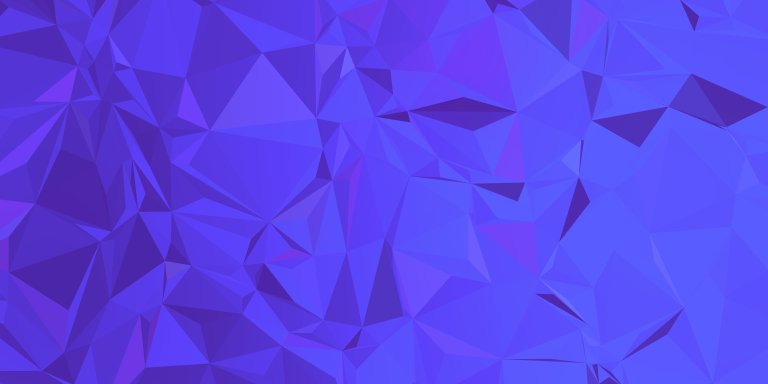
Reproduce this background procedurally as a WebGL 1 fragment shader.

```glsl
precision highp float;
// Low-poly background: a warped, jittered grid of vertices is cut into flat
// triangles, some of them split again into slivers. Each facet shifts the tone
// of an indigo-to-blue gradient and is blended by its antialiased coverage.

uniform vec2 u_resolution;

#define CELLS 8.0          // grid cells per canvas height
#define TILT 0.45          // grid rotation in radians
#define JITTER 0.92        // vertex scatter, below 1 keeps quads simple
#define WARP 0.48          // large-scale size variation of the cells
#define SPLIT_SHARE 0.36   // share of triangles split in three
#define SPREAD_LEFT 0.56   // tone contrast on the left
#define SPREAD_RIGHT 0.30  // tone contrast on the right
#define INDIGO vec3(0.30, 0.15, 0.66)
#define VIOLET_BLUE vec3(0.36, 0.25, 0.98)
#define CLEAR_BLUE vec3(0.35, 0.365, 1.0)
#define PLUM vec3(0.30, 0.13, 0.62)
#define ORCHID vec3(0.52, 0.23, 0.97)

vec3 hash3(vec2 p) {
  vec3 q = fract(p.xyx * vec3(0.1031, 0.1030, 0.0973));
  q += dot(q, q.yxz + 33.33);
  return fract((q.xxy + q.yzz) * q.zyx);
}

float cross2(vec2 a, vec2 b) {
  return a.x * b.y - a.y * b.x;
}

// Jittered grid point, then moved by a smooth warp that does not fold.
vec2 vertexAt(vec2 cell) {
  vec2 v = cell + JITTER * (hash3(cell).xy - 0.5);
  return v + WARP * sin(1.1 * v + 0.6 * v.yx + vec2(1.0, 4.0));
}

// Signed distance to the line ab, scaled to pixels.
float edgeDistance(vec2 p, vec2 a, vec2 b, float pixel) {
  vec2 e = b - a;
  return cross2(e, p - a) / (max(length(e), 1e-4) * pixel);
}

float coverage(vec2 p, vec2 a, vec2 b, vec2 c, float pixel) {
  float side = sign(cross2(b - a, c - a));
  float d = min(side * edgeDistance(p, a, b, pixel),
                side * edgeDistance(p, b, c, pixel));
  d = min(d, side * edgeDistance(p, c, a, pixel));
  return clamp(d + 0.5, 0.0, 1.0);
}

vec3 toneRamp(float t) {
  vec3 low = mix(INDIGO, VIOLET_BLUE, clamp(t / 0.53, 0.0, 1.0));
  return mix(low, CLEAR_BLUE, clamp((t - 0.53) / 0.4, 0.0, 1.0));
}

// Gradient tone: dark at the lower left, brightest right of the centre.
float baseTone(vec2 uv) {
  float tone = mix(0.23, 0.80, smoothstep(0.05, 0.88, uv.x));
  vec2 toGlow = (uv - vec2(0.84, 0.5)) * vec2(2.6, 2.0);
  vec2 toShade = (uv - vec2(0.13, 0.22)) * vec2(4.0, 3.0);
  return tone + 0.12 * exp(-dot(toGlow, toGlow))
              - 0.06 * exp(-dot(toShade, toShade));
}

// Facet colour; accent is the share of plum, orchid and pale facets.
vec3 facetColor(vec2 uv, vec2 seed, float accent) {
  vec3 h = hash3(seed + 71.7);
  float spread = mix(SPREAD_LEFT, SPREAD_RIGHT, smoothstep(0.2, 0.8, uv.x));
  vec3 color = toneRamp(baseTone(uv) + spread * (h.x - 0.5));
  vec2 toPatch = (uv - vec2(0.61, 0.87)) * vec2(9.0, 5.0);
  float patchTint = exp(-dot(toPatch, toPatch));
  color = mix(color, ORCHID, 0.55 * patchTint * h.z);
  if (h.y < accent) color = mix(color, PLUM, 0.4 + 0.5 * h.z);
  else if (h.y > 1.0 - 0.6 * accent) color = mix(color, ORCHID, 0.2 + 0.4 * h.z);
  else if (h.y > 1.0 - 1.1 * accent) color += vec3(0.08, 0.09, 0.06) * h.z;
  return color;
}

// Colour times coverage, with the coverage in w.
vec4 facet(vec2 p, vec2 a, vec2 b, vec2 c, float pixel, vec2 uv, vec2 seed, float accent) {
  float w = coverage(p, a, b, c, pixel);
  return w > 0.0 ? vec4(facetColor(uv, seed, accent) * w, w) : vec4(0.0);
}

// One triangle, either whole or fanned around an inner point.
vec4 triangle(vec2 p, vec2 a, vec2 b, vec2 c, float pixel, vec2 uv, vec2 seed) {
  if (coverage(p, a, b, c, pixel) <= 0.0) return vec4(0.0);
  if (hash3(seed + 19.3).x > SPLIT_SHARE) return facet(p, a, b, c, pixel, uv, seed, 0.06);
  vec3 w = hash3(seed + 47.1) + 0.12;
  vec2 m = (a * w.x + b * w.y + c * w.z) / (w.x + w.y + w.z);
  return facet(p, a, b, m, pixel, uv, seed + 3.1, 0.13)
       + facet(p, b, c, m, pixel, uv, seed + 5.3, 0.13)
       + facet(p, c, a, m, pixel, uv, seed + 7.7, 0.13);
}

void main() {
  vec2 uv = gl_FragCoord.xy / u_resolution;
  float pixel = CELLS / u_resolution.y;
  float co = cos(TILT), si = sin(TILT);
  vec2 p = mat2(co, si, -si, co) * gl_FragCoord.xy * pixel + 40.0;
  vec4 sum = vec4(0.0);
  for (int j = -2; j <= 1; j++) {
    for (int i = -2; i <= 1; i++) {
      vec2 cell = floor(p) + vec2(float(i), float(j));
      vec2 a = vertexAt(cell), b = vertexAt(cell + vec2(1.0, 0.0));
      vec2 c = vertexAt(cell + 1.0), d = vertexAt(cell + vec2(0.0, 1.0));
      // Cut along the shorter diagonal that lies inside the quad.
      bool acInside = cross2(c - a, b - a) * cross2(c - a, d - a) < 0.0;
      bool bdInside = cross2(d - b, a - b) * cross2(d - b, c - b) < 0.0;
      bool cutAC = acInside && (!bdInside || distance(a, c) < distance(b, d));
      sum += triangle(p, a, b, cutAC ? c : d, pixel, uv, cell);
      sum += triangle(p, cutAC ? a : b, c, d, pixel, uv, cell + 0.37);
    }
  }
  vec3 color = sum.w > 0.0 ? sum.rgb / sum.w : toneRamp(baseTone(uv));
  gl_FragColor = vec4(color, 1.0);
}
```
